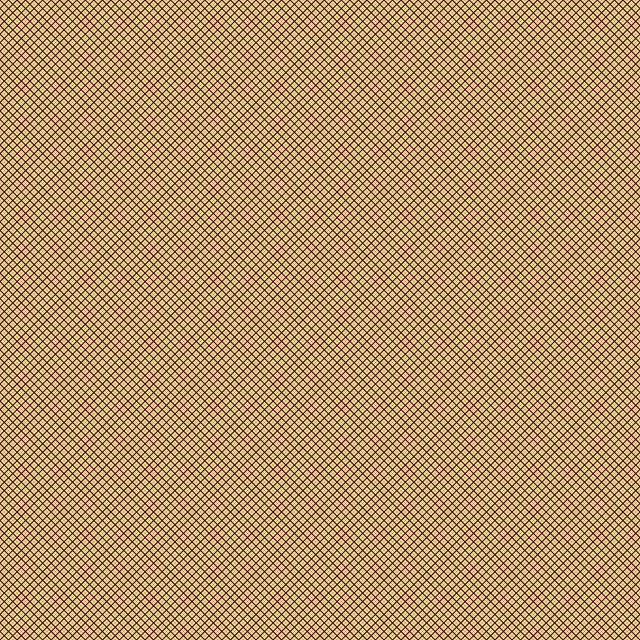
This pattern is drawn by a WebGL 1 fragment shader. Its source:

```glsl
precision highp float;
// A fine diagonal trellis of dark red lines over cream, 75 repeats each way.
// Every diamond holds a small four-petal flower split by tan veins.
// The cell is a pure function of fract(), averaged over a grid per pixel.

uniform vec2 u_resolution;

vec3 trellis(vec2 p) {
  // Rotated axes: trellis lines lie on whole values of each coordinate.
  vec2 diagonal = vec2(p.x + p.y, p.x - p.y);
  vec2 local = fract(diagonal) - 0.5;
  vec2 a = abs(local);
  float nearAxis = min(a.x, a.y);
  float reach = max(a.x, a.y);

  vec3 color = vec3(0.95, 0.91, 0.66);

  // Veins between the petals, and the flower's centre
  float vein = step(nearAxis, 0.04) * step(reach, 0.42);
  color = mix(color, vec3(0.73, 0.58, 0.40), vein);
  color = mix(color, vec3(0.58, 0.37, 0.26), step(length(local), 0.08));

  // Trellis lines with a small knot where they cross
  float line = step(0.408, reach);
  float knot = step(length(0.5 - a), 0.15);
  return mix(color, vec3(0.28, 0.03, 0.02), max(line, knot));
}

void main() {
  const float repeats = 75.0;
  const int samples = 6;

  // Average a regular grid of points to smooth all edges
  vec3 sum = vec3(0.0);
  for (int j = 0; j < samples; j++) {
    for (int i = 0; i < samples; i++) {
      vec2 offset = (vec2(float(i), float(j)) + 0.5) / float(samples) - 0.5;
      vec2 uv = (gl_FragCoord.xy + offset) / u_resolution;
      sum += trellis(uv * repeats);
    }
  }
  gl_FragColor = vec4(sum / float(samples * samples), 1.0);
}
```
